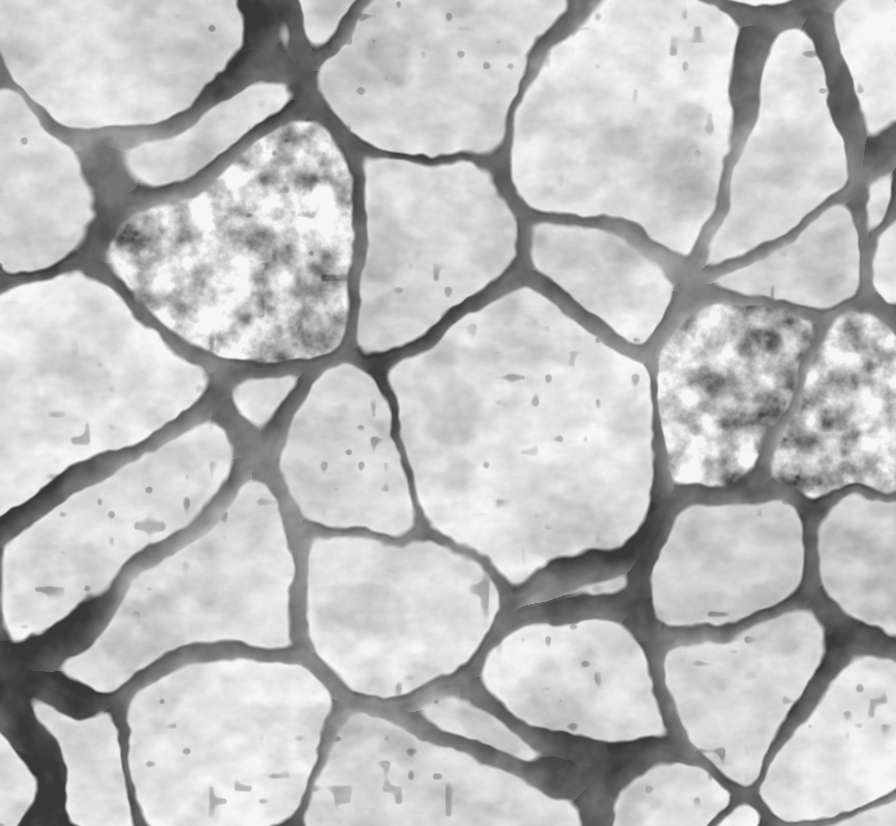
This texture is drawn by a WebGL 1 fragment shader. Its source:

```glsl
precision highp float;
// Pale irregular flagstones set in dark, uneven mortar joints.
uniform vec2 u_resolution;

const float STONES_PER_HEIGHT = 5.1;
const float SIZE_VARIETY = 0.75;    // spread of the stone weights
const float JITTER = 0.95;
const float CORNER_ROUNDING = 21.0; // lower is rounder
const float JOINT_THIN = 0.012;     // half widths, in stone units
const float JOINT_WIDE = 0.072;
const float EDGE_SOFTNESS = 0.016;
const float STONE_DARK = 0.825;
const float STONE_LIGHT = 0.935;
const float STONE_MAX = 0.965;
const float MORTAR_TONE = 0.46;
const float ROUGH_SHARE = 0.10;
const vec2 SHADOW_DIR = vec2(0.5, -0.86);

float hash(vec2 p) {
  vec3 q = fract(p.xyx * vec3(0.1031, 0.1030, 0.0973));
  q += dot(q, q.yzx + 33.33);
  return fract((q.x + q.y) * q.z);
}

vec2 hash2(vec2 p) {
  return vec2(hash(p + 17.3), hash(p + 71.9));
}

float noise(vec2 p) {
  vec2 i = floor(p), f = fract(p);
  f = f * f * (3.0 - 2.0 * f);
  return mix(mix(hash(i), hash(i + vec2(1.0, 0.0)), f.x),
             mix(hash(i + vec2(0.0, 1.0)), hash(i + 1.0), f.x), f.y);
}

float fbm(vec2 p) {
  float sum = 0.0, amp = 0.533;
  for (int i = 0; i < 4; i++) {
    sum += amp * noise(p);
    p = mat2(1.6, 1.2, -1.2, 1.6) * p + 9.7;
    amp *= 0.5;
  }
  return sum;
}

vec2 warp(vec2 p) {
  return vec2(noise(p), noise(p + 43.7)) - 0.5;
}

// Site position in xy, weight in z
vec3 site(vec2 cell) {
  float r = hash(cell + 5.1);
  return vec3(cell + 0.5 + JITTER * (hash2(cell) - 0.5), SIZE_VARIETY * r * r);
}

// Weighted Voronoi: rounded edge distance, nearest edge direction, stone id
float stoneEdge(vec2 p, out vec2 edgeDir, out vec2 id) {
  vec2 base = floor(p);
  vec3 own = vec3(0.0);
  float best = 100.0;
  for (int y = -2; y <= 2; y++) {
    for (int x = -2; x <= 2; x++) {
      vec2 cell = base + vec2(float(x), float(y));
      vec3 s = site(cell);
      float d = dot(p - s.xy, p - s.xy) - s.z;
      if (d < best) { best = d; own = s; id = cell; }
    }
  }
  float sum = 0.0, nearest = 100.0;
  edgeDir = vec2(0.0);
  for (int y = -2; y <= 2; y++) {
    for (int x = -2; x <= 2; x++) {
      vec3 s = site(base + vec2(float(x), float(y)));
      vec2 span = s.xy - own.xy;
      float gap = length(span);
      if (gap > 0.001) {
        float d = (dot(p - s.xy, p - s.xy) - s.z - best) / (2.0 * gap);
        sum += exp(-CORNER_ROUNDING * d);
        if (d < nearest) { nearest = d; edgeDir = span / gap; }
      }
    }
  }
  return -log(sum + 1e-9) / CORNER_ROUNDING;
}

float stoneTone(vec2 p, vec2 id, float inset) {
  float grain = fbm(p * vec2(7.0, 10.0)) - 0.5;
  float patches = fbm(p * 1.4 + 31.0) - 0.5;
  float tone = mix(STONE_DARK, STONE_LIGHT, hash(id + 3.7));
  tone += 0.24 * patches + 0.20 * grain;
  // Grey stains and tiny pits
  tone -= 0.08 * smoothstep(0.56, 0.72, fbm(p * 2.6 + 60.0));
  tone -= 0.22 * smoothstep(0.80, 0.95, noise(p * 13.0))
               * smoothstep(0.55, 0.75, noise(p * 2.3 + 8.0));
  // Coarse, crumbly stones
  float rough = step(1.0 - ROUGH_SHARE, hash(id + 29.0));
  tone += rough * (1.1 * (fbm(p * 8.0 + 90.0) - 0.5) - 0.10);
  // Worn bright rim
  tone += 0.09 * exp(-35.0 * max(inset, 0.0)) * noise(p * 4.0 + 12.0);
  return min(tone, STONE_MAX);
}

float mortarTone(vec2 p, vec2 edgeDir, float depth, float pocket) {
  float tone = MORTAR_TONE + 0.32 * (noise(p * 1.1 + 50.0) - 0.5);
  tone += 0.28 * (fbm(p * 6.0 + 20.0) - 0.5);
  tone -= 0.13 * (1.0 - depth) * dot(edgeDir, SHADOW_DIR);
  return max(tone - 0.14 * pocket, 0.22);
}

void main() {
  vec2 p = gl_FragCoord.xy / u_resolution.y * STONES_PER_HEIGHT + vec2(23.0, 11.0);
  vec2 bent = p + 0.28 * warp(p * 1.5) + 0.07 * warp(p * 5.0) + 0.022 * warp(p * 17.0);
  vec2 edgeDir, id;
  float edge = stoneEdge(bent, edgeDir, id);

  // Joints swell and narrow, with a few wide pockets
  float pocket = smoothstep(0.72, 0.92, noise(p * 0.9 + 77.0));
  float width = mix(JOINT_THIN, JOINT_WIDE, noise(p * 1.7 + 4.0)) + 0.06 * pocket;
  float inset = edge - width;
  float depth = clamp(-inset / width, 0.0, 1.0);

  float stone = stoneTone(p, id, inset);
  float mortar = mortarTone(p, edgeDir, depth, pocket);
  float cover = smoothstep(-EDGE_SOFTNESS, EDGE_SOFTNESS, inset);
  gl_FragColor = vec4(vec3(mix(mortar, stone, cover)), 1.0);
}
```
